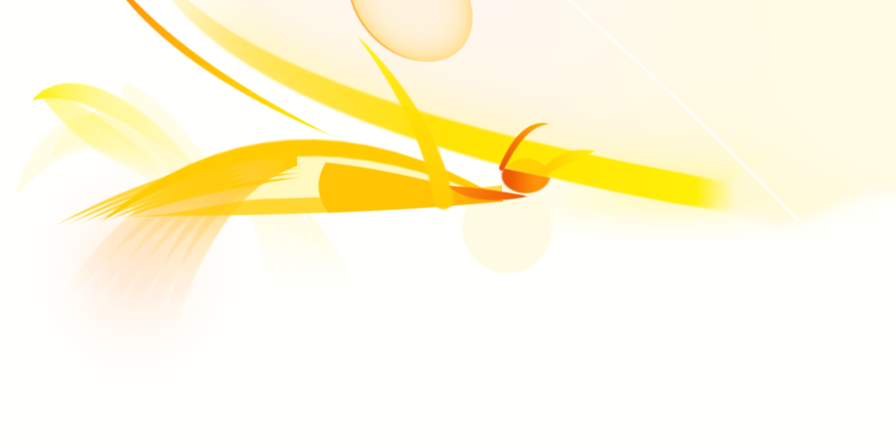
Write a WebGL 2 fragment shader that draws this background.

```glsl
#version 300 es
precision highp float;
// Golden ribbons and translucent petals sweeping over a white, cream-lit field.
uniform vec2 u_resolution;
out vec4 outColor;

const vec3 WHITE = vec3(1, 1, 0.995), CREAM = vec3(1, 0.98, 0.88), BLUSH = vec3(1, 0.962, 0.935);
const vec3 LEMON = vec3(1, 0.96, 0.55), YELLOW = vec3(1, 0.94, 0.02), GOLD = vec3(1, 0.8, 0.01);
const vec3 ORANGE = vec3(1, 0.58, 0.03), EMBER = vec3(0.93, 0.34, 0.02), PEACH = vec3(1, 0.83, 0.68);
// Curves hold start, control and end points
const mat3x2 RIBBON = mat3x2(0.39, 1.01, 0.65, 0.727, 1.615, 0.562);
const mat3x2 ARCH = mat3x2(0.22, 0.5, 0.625, 0.812, 1.12, 0.552);
const mat3x2 BASE = mat3x2(0.26, 0.517, 0.8, 0.518, 1.13, 0.552);
const mat3x2 LEAF = mat3x2(0.7, 0.64, 0.88, 0.625, 1.12, 0.552);
const vec2 CUP = vec2(1.174, 0.608);
const float BLADES = 6.0, SEGMENTS = 16.0;

vec2 p;      // position in canvas heights
vec3 col;    // colour so far
float pixel; // size of one pixel

float inside(float d, float soft) { return 1.0 - smoothstep(-soft - pixel, soft + pixel, d); }
void ink(vec3 tint, float alpha) { col = mix(col, tint, clamp(alpha, 0.0, 1.0)); }
float oval(vec2 c, vec2 r) { return (length((p - c) / r) - 1.0) * min(r.x, r.y); }
float glow(vec2 c, vec2 r) { vec2 d = (p - c) / r; return exp(-dot(d, d)); }
vec3 weights(float t) { return vec3((1.0 - t) * (1.0 - t), 2.0 * t * (1.0 - t), t * t); }

// Height of a curve running left to right
float curveY(mat3x2 c, float x) {
  vec2 k = c[0] - 2.0 * c[1] + c[2], m = 2.0 * (c[1] - c[0]);
  float dx = x - c[0].x;
  float t = 2.0 * dx / (m.x + sqrt(max(m.x * m.x + 4.0 * k.x * dx, 0.0)));
  return c[0].y + t * (m.y + t * k.y);
}

// Stroke whose half width, tint and alpha vary along a curve
void blade(mat3x2 c, vec3 width, vec4 from, vec4 to) {
  vec2 a = c[0];
  float best = 9.0, t = 0.0;
  for (float i = 0.0; i < SEGMENTS; i++) {
    vec2 b = c * weights((i + 1.0) / SEGMENTS), ab = b - a;
    float h = clamp(dot(p - a, ab) / dot(ab, ab), 0.0, 1.0), d = length(p - a - h * ab);
    if (d < best) { best = d; t = (i + h) / SEGMENTS; }
    a = b;
  }
  float w = dot(width, weights(t));
  vec4 tint = mix(from, to, t);
  ink(tint.rgb, tint.a * inside(best - w, 0.1 * w) * min(w / pixel, 1.0));
}

void main() {
  pixel = 1.0 / u_resolution.y;
  p = gl_FragCoord.xy / u_resolution * vec2(2, 1);
  col = WHITE;

  // Warm field above the ribbon
  float rise = p.y + 0.015 - curveY(RIBBON, max(p.x, 0.32)) - 0.08 * smoothstep(1.75, 2.0, p.x);
  float sky = smoothstep(-0.03, 0.03, rise) * smoothstep(0.35, 0.6, p.x);
  ink(mix(BLUSH, CREAM, smoothstep(1.0, 1.8, p.x)), sky * 0.85);
  ink(LEMON, sky * 0.75 * exp(-max(rise, 0.0) * 13.0) * (1.0 - smoothstep(1.55, 1.9, p.x)));
  ink(LEMON, 0.5 * glow(vec2(1.5, 0.56), vec2(0.28, 0.06)));

  // Pale discs and hanging bubble
  ink(CREAM, 0.9 * inside(oval(vec2(1.132, 0.49), vec2(0.1)), 0.002));
  ink(CREAM, 0.7 * inside(oval(vec2(1.74, 0.57), vec2(0.11, 0.075)), 0.01));
  vec2 q = mat2(0.707, 0.707, -0.707, 0.707) * (p - vec2(0.917, 1));
  float bubble = (length(q / vec2(0.156, 0.117)) - 1.0) * 0.13;
  ink(mix(GOLD, PEACH, 0.5), inside(bubble, 0.0) * (0.08 + 0.6 * exp(bubble * 38.0)));
  ink(ORANGE, 0.7 * inside(abs(bubble) - 0.002, 0.001) * (1.0 - smoothstep(0.84, 0.95, p.x)));

  // Translucent arches at the left
  for (float f = 0.0; f < 1.1; f += 0.333)
    blade(mat3x2(0.03 + 0.25 * f, 0.56 + 0.26 * f, 0.2 + 0.1 * f, 0.84 - 0.1 * f, 0.36 + 0.14 * f, 0.58),
      vec3(0, 0.075, 0.01), vec4(LEMON, 0.22), vec4(LEMON, 0.2));
  blade(mat3x2(0.1, 0.79, 0.22, 0.7, 0.36, 0.6), vec3(0.01, 0.054, 0.01), vec4(YELLOW, 0.45), vec4(YELLOW, 0));
  blade(mat3x2(0.07, 0.775, 0.19, 0.855, 0.43, 0.63), vec3(0, 0.044, 0.004), vec4(YELLOW, 1), vec4(LEMON, 0.15));

  // Ray, ribbon and dark upper blade
  blade(mat3x2(1.27, 1, 1.53, 0.77, 1.78, 0.51), vec3(0.004), vec4(WHITE, 0.7), vec4(WHITE, 0.7));
  float tail = 1.0 - smoothstep(1.5, 1.64, p.x);
  blade(RIBBON, vec3(0.012, 0.038, 0.033), vec4(GOLD, 0.15), vec4(YELLOW, 1.5 * tail));
  blade(mat3x2(0.281, 1.01, 0.43, 0.838, 0.755, 0.69), vec3(0.006, 0.013, 0), vec4(ORANGE, 1), vec4(YELLOW, 1));

  // Pale inner wing, faint streaks and the fan of blades
  float base = curveY(BASE, p.x), span = step(0.3, p.x) * step(p.x, 1.12);
  ink(LEMON, span * 0.55 * inside(max(base - p.y, p.y - curveY(ARCH, p.x)), 0.001));
  ink(PEACH, 0.38 * glow(vec2(0.3, 0.4), vec2(0.125, 0.14)));
  for (float f = 0.0; f < 1.01; f += 1.0 / (BLADES - 1.0)) {
    blade(mat3x2(0.5 + 0.18 * f, 0.61 - 0.08 * f, 0.64 + 0.08 * f, 0.47, 0.6 + 0.24 * f, 0.27),
      vec3(0, 0.028, 0), vec4(LEMON, 0.35), vec4(CREAM, 0));
    blade(mat3x2(0.66, 0.662 - 0.03 * f, 0.37 + 0.1 * f, 0.63 - 0.03 * f, 0.15 + 0.23 * f, 0.34 - 0.06 * f),
      vec3(0.003, 0.035, 0.012), vec4(GOLD, 1.3), vec4(PEACH, 0));
    blade(mat3x2(0.68, 0.655 - 0.05 * f, 0.42, 0.65 - 0.07 * f, 0.11 + 0.16 * f, 0.49 + 0.02 * f),
      vec3(0, 0.012, 0), vec4(GOLD, 0.9), vec4(GOLD, 0.7));
  }

  // Wing arch, lower edge, solid leaf and rising spike
  blade(ARCH, vec3(0, 0.036, 0.003), vec4(GOLD, 1), vec4(GOLD, 1));
  float strip = 0.035 * smoothstep(0.3, 0.6, p.x);
  ink(GOLD, span * 0.75 * inside(max(base - p.y, p.y - base - strip), 0.001));
  float leaf = max(base - p.y, p.y - curveY(LEAF, p.x));
  leaf = max(leaf, 0.711 + 6.0 * (p.y - 0.585) * (p.y - 0.585) - p.x);
  ink(mix(GOLD, ORANGE, 0.15 + 0.5 * smoothstep(0.95, 1.1, p.x)), span * inside(leaf, 0.001));
  blade(mat3x2(0.8, 0.917, 0.955, 0.74, 0.99, 0.555), vec3(0.001, 0.018, 0.022), vec4(YELLOW, 0.9), vec4(GOLD, 1));
  blade(mat3x2(1, 0.585, 1.06, 0.56, 1.18, 0.562), vec3(0, 0.024, 0), vec4(ORANGE, 1), vec4(EMBER, 1));

  // Small blossom: bowl, cup, curl and side petal
  ink(GOLD, 0.85 * inside(oval(CUP, vec2(0.05, 0.038)), 0.001));
  vec2 c = p - CUP;
  float cup = max(oval(CUP, vec2(0.054, 0.039)), c.y - 0.006 + 0.2 * c.x);
  ink(mix(EMBER, ORANGE, smoothstep(-0.05, 0.03, c.x)), inside(cup, 0.001));
  blade(mat3x2(1.12, 0.625, 1.17, 0.735, 1.232, 0.722), vec3(0.006, 0.01, 0), vec4(EMBER, 1), vec4(GOLD, 1));
  blade(mat3x2(1.22, 0.62, 1.26, 0.655, 1.33, 0.663), vec3(0.008, 0.02, 0), vec4(GOLD, 1), vec4(YELLOW, 1));
  outColor = vec4(col, 1);
}
```
